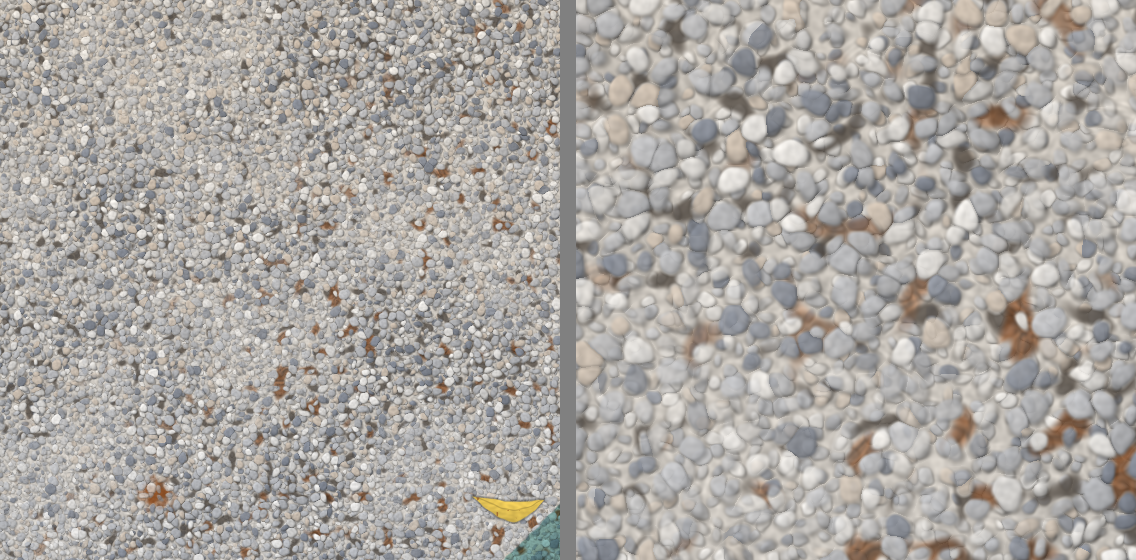
Left, the full canvas; right, a detail of the centre.
A WebGL 2 fragment shader for this texture:

```glsl
#version 300 es
precision highp float;
// Weathered exposed-aggregate concrete with rust stains, a fallen leaf and a painted corner.
uniform vec2 u_resolution;
out vec4 fragColor;

const float PEBBLE_CELLS = 58.0;   // large pebbles across the canvas
const float GRIT_CELLS = 97.0;     // small stones in the cement
const vec3 CEMENT = vec3(0.805, 0.782, 0.750);
const vec3 PALE_STONE = vec3(0.865, 0.855, 0.840);
const vec3 GREY_STONE = vec3(0.715, 0.718, 0.728);
const vec3 SLATE_STONE = vec3(0.500, 0.520, 0.560);
const vec3 TAN_STONE = vec3(0.740, 0.690, 0.635);
const vec3 CREVICE = vec3(0.290, 0.260, 0.230);
const vec3 RUST = vec3(0.560, 0.310, 0.140);
const vec3 LEAF = vec3(0.885, 0.755, 0.330);
const vec3 PAINT_TINT = vec3(0.610, 0.800, 0.790);
const vec2 LIGHT_DIR = vec2(-0.6, 0.8);
const vec2 RUST_SPOT = vec2(0.277, 0.118);
const vec2 LEAF_START = vec2(0.844, 0.112);
const vec2 LEAF_END = vec2(0.971, 0.106);
const float PAINT_EDGE = 0.9;
const float PI = 3.14159;

vec3 hash3(vec2 cell) {
  uvec3 v = uvec3(ivec3(ivec2(cell) + 4096, 77));
  v = v * 1664525u + 1013904223u;
  v.x += v.y * v.z; v.y += v.z * v.x; v.z += v.x * v.y;
  v ^= v >> 16u;
  v.x += v.y * v.z; v.y += v.z * v.x; v.z += v.x * v.y;
  return vec3(v >> 8u) / 16777216.0;
}

float cornerSlope(vec2 cell, vec2 offset) {
  float a = 2.0 * PI * hash3(cell).x;
  return dot(vec2(cos(a), sin(a)), offset);
}

// Gradient noise, roughly -0.7 to 0.7
float noise(vec2 p) {
  vec2 i = floor(p), f = p - i, e = vec2(1.0, 0.0);
  vec2 w = f * f * f * (f * (f * 6.0 - 15.0) + 10.0);
  return mix(mix(cornerSlope(i, f), cornerSlope(i + e, f - e), w.x),
             mix(cornerSlope(i + e.yx, f - e.yx), cornerSlope(i + 1.0, f - 1.0), w.x), w.y);
}

float fbm(vec2 p) {
  return noise(p) + 0.5 * noise(p * 2.1 + 17.0) + 0.25 * noise(p * 4.3 + 41.0);
}

vec3 stoneColour(float pick, float tone, float darkShare) {
  vec3 c = mix(GREY_STONE, TAN_STONE, step(0.80, tone));
  c = mix(c, PALE_STONE, step(0.74, pick));
  c = mix(c, SLATE_STONE, step(pick, darkShare));
  return c * (0.92 + 0.16 * tone);
}

// Lays scattered elliptical stones over base; gap returns the distance outside them
vec3 layStones(vec2 p, vec2 seed, vec3 base, float buried, float darkShare, float soft, out float gap) {
  p += 0.16 * vec2(noise(p * 1.4 + 5.0), noise(p * 1.4 + 63.0));
  vec2 home = floor(p), side = vec2(0.0);
  vec3 look = vec3(0.0);
  float second = 9.0;
  gap = 9.0;
  for (int y = -1; y <= 1; y++)
  for (int x = -1; x <= 1; x++) {
    vec2 cell = home + vec2(x, y);
    vec3 place = hash3(cell + seed), form = hash3(cell + seed + 211.0);
    vec2 q = p - cell - 0.5 - 0.8 * (place.xy - 0.5);
    float a = PI * place.z, c = cos(a), s = sin(a);
    vec2 radius = mix(0.25, 0.52, form.x) * vec2(1.15, mix(0.6, 1.0, form.y));
    float d = (length(mat2(c, -s, s, c) * q / radius) - 1.0) * radius.y;
    if (d < gap) {
      second = gap;
      gap = d;
      side = q;
      look = vec3(form.z, place.x, form.y);
    } else second = min(second, d);
  }
  float lit = dot(side / max(length(side), 0.001), LIGHT_DIR);
  float cover = 1.0 - smoothstep(-soft, soft, gap);
  float opacity = mix(1.0, 0.25 + 0.6 * look.z, buried);
  vec3 stone = stoneColour(look.x, look.y, darkShare);
  stone *= 1.0 + 0.10 * lit * smoothstep(-0.3, 0.0, gap);
  vec3 c = mix(base, stone, cover * opacity);
  float outline = exp(-pow((gap - 0.03) / 0.10, 2.0));
  float seam = (1.0 - smoothstep(0.0, 0.16, second - gap)) * (1.0 - smoothstep(-0.02, 0.08, gap));
  return c * (1.0 - (outline * (0.17 - 0.13 * lit) + 0.16 * seam) * mix(1.0, 0.6, buried));
}

void main() {
  vec2 uv = gl_FragCoord.xy / u_resolution.y;
  float px = 1.0 / u_resolution.y;
  float patches = fbm(uv * 4.0 + 9.0);
  float buried = smoothstep(-0.35, 0.45, patches);
  float darkShare = 0.15 - 0.10 * fbm(uv * 5.0 + 70.0);

  // Cement with swirling fine streaks
  vec2 swirl = vec2(noise(uv * 38.0), noise(uv * 38.0 + 90.0));
  float streak = noise(uv * vec2(110.0, 150.0) + swirl * 3.5);
  vec3 col = CEMENT * (1.0 + 0.14 * streak);

  // Grit, then pebbles
  float gritGap, gap;
  col = layStones(uv * GRIT_CELLS, vec2(500.0), col, 0.35 + 0.5 * buried, darkShare, max(0.10, px * GRIT_CELLS * 0.7), gritGap);
  col = layStones(uv * PEBBLE_CELLS, vec2(900.0), col, buried, darkShare, max(0.07, px * PEBBLE_CELLS * 0.7), gap);
  float crack = smoothstep(-0.02, 0.12, gap);

  // Dark pits and rust collect between the stones
  float pits = smoothstep(0.16, 0.42, noise(uv * 47.0 + 30.0) - 0.25 * patches);
  col = mix(col, CREVICE, 0.75 * pits * crack);
  float lowRight = smoothstep(0.45, 1.1, uv.x + 0.7 * (1.0 - uv.y));
  float stain = smoothstep(0.24, 0.48, noise(uv * 31.0 + 140.0) + 0.25 * noise(uv * 7.0)) * lowRight;
  col = mix(col, RUST * (0.75 + 0.5 * streak), 0.75 * stain * smoothstep(-0.08, 0.1, gap));
  float spot = 1.0 - smoothstep(0.010, 0.036, length(uv - RUST_SPOT) + 0.018 * noise(uv * 70.0));
  col = mix(col, RUST, spot * mix(0.3, 0.95, crack));

  // Broad tone, from warm at the top to cool below, and fine grain
  col *= 1.0 + 0.05 * patches + 0.09 * noise(uv * 210.0);
  col *= mix(vec3(0.985, 0.995, 1.01), vec3(1.01, 1.0, 0.985), uv.y);

  // Painted corner
  float paint = smoothstep(-0.003, 0.003, uv.x - uv.y - PAINT_EDGE + 0.006 * noise(uv * 60.0));
  col = mix(col, col * PAINT_TINT, paint);

  // Curved leaf with a soft shadow, midrib and brown flecks
  vec2 span = LEAF_END - LEAF_START, rel = uv - LEAF_START;
  float along = clamp(dot(rel, span) / dot(span, span), 0.0, 1.0);
  float arch = sin(PI * pow(along, 1.2));
  float across = rel.y - span.y * along + 0.022 * arch + 0.003 * noise(uv * 55.0);
  float leafDist = max(abs(across) - 0.018 * pow(max(arch, 0.0), 0.8), abs(rel.x - 0.5 * span.x) - 0.5 * span.x);
  col *= 1.0 - 0.35 * (1.0 - smoothstep(0.0, 0.006, leafDist));
  vec3 leaf = LEAF * (1.0 + 5.0 * across + 0.12 * noise(uv * vec2(90.0, 160.0)));
  leaf *= 1.0 - 0.16 * (1.0 - smoothstep(0.0, 0.0025, abs(across - 0.003)));
  leaf = mix(leaf, RUST, 0.7 * smoothstep(0.38, 0.5, noise(uv * 85.0 + 8.0)));
  col = mix(col, leaf, 1.0 - smoothstep(-px, px, leafDist));

  fragColor = vec4(clamp(col, 0.0, 1.0), 1.0);
}
```
